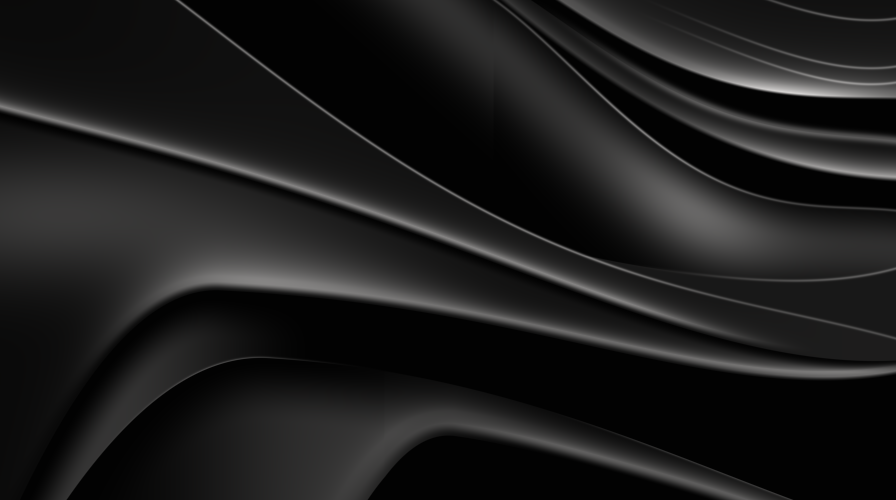
This background is drawn by a WebGL 1 fragment shader. Its source:

```glsl
precision highp float;
// Draws glossy black folds: overlapping curved sheets with soft metallic ridges.
uniform vec2 u_resolution;

// A fold edge: depth below the top at five even steps across x.
// span = (first x, step); bend = (x where a left-hand drop ends, its strength).
struct Fold { vec2 span; float start; vec4 knots; vec2 bend; };

const vec2 FLAT = vec2(1.0, 0.0);
const vec2 FULL = vec2(0.0, 0.25);
const vec2 CORNER = vec2(0.552, 0.112);
const Fold SASH   = Fold(FULL, 0.226, vec4(0.344, 0.491, 0.649, 0.721), FLAT);
const Fold SEAM   = Fold(vec2(0.198, 0.2005), 0.0, vec4(0.267, 0.472, 0.593, 0.677), FLAT);
const Fold SHEET  = Fold(FULL, 0.558, vec4(0.581, 0.633, 0.726, 0.749), vec2(0.247, 0.53));
const Fold DOME   = Fold(FULL, 0.714, vec4(0.712, 0.767, 0.907, 1.07), vec2(0.3, 0.507));
const Fold HOLLOW = Fold(vec2(0.43, 0.117), 0.865, vec4(0.884, 0.935, 0.995, 1.07), vec2(0.508, 3.73));
const Fold TUBE   = Fold(CORNER, 0.0, vec4(0.179, 0.337, 0.407, 0.421), FLAT);
const Fold HEM    = Fold(vec2(0.667, 0.0833), 0.516, vec4(0.542, 0.558, 0.560, 0.537), FLAT);
const Fold LOW_BAND = Fold(CORNER, -0.005, vec4(0.147, 0.263, 0.335, 0.365), FLAT);
const Fold MID_BAND = Fold(CORNER, -0.047, vec4(0.088, 0.202, 0.260, 0.281), FLAT);
const Fold TOP_BAND = Fold(CORNER, -0.081, vec4(0.051, 0.149, 0.193, 0.200), FLAT);
const Fold GROOVE   = Fold(CORNER, -0.116, vec4(-0.012, 0.072, 0.144, 0.165), FLAT);

const vec3 TINT = vec3(1.0, 0.99, 0.985);
const float BLACK = 0.006;
const float SATIN = 0.062;
const float HAIRLINE = 0.0028;

float sq(float x) { return x * x; }

float bell(float x, float center, float width) {
  return exp(-sq((x - center) / width));
}

// Quartic through the five knots, continued straight to the left.
float depth(Fold f, float x) {
  float s = (x - f.span.x) / f.span.y;
  float t = max(s, 0.0);
  vec4 d1 = f.knots - vec4(f.start, f.knots.xyz);
  vec3 d2 = d1.yzw - d1.xyz;
  vec2 d3 = d2.yz - d2.xy;
  float d4 = d3.y - d3.x;
  float curve = d2.x + (t - 2.0) / 3.0 * (d3.x + (t - 3.0) / 4.0 * d4);
  float y = f.start + t * (d1.x + (t - 1.0) / 2.0 * curve);
  float drop = f.bend.y * sq(max(f.bend.x - x, 0.0) / f.bend.x);
  return y + (s - t) * d1.x + drop;
}

// Approximate distance to an edge, positive above it, in canvas heights.
float above(Fold f, vec2 p) {
  float e = 0.002;
  float y = depth(f, p.x);
  float slope = (depth(f, p.x + e) - y) / e * u_resolution.y / u_resolution.x;
  return (y - p.y) / sqrt(1.0 + slope * slope);
}

float cover(float d) {
  float aa = 0.8 / u_resolution.y;
  return smoothstep(-aa, aa, d);
}

float rim(float d) { return bell(d, 0.0, HAIRLINE); }

// Light that rises quickly from an edge and fades away above it.
float ridge(float d, float rise, float fade) {
  float t = max(d, 0.0);
  return smoothstep(0.0, rise, t) * exp(-max(t - rise, 0.0) / fade);
}

// Left and central sheets.
float lowerFolds(vec2 p) {
  float x = p.x;
  float sash = above(SASH, p);
  float sheet = above(SHEET, p);
  float dome = above(DOME, p);
  float hollow = above(HOLLOW, p);

  float fading = 1.0 - smoothstep(0.68, 0.92, x);
  float v = mix(0.04, SATIN, smoothstep(0.0, 0.35, x)) + 0.05 * smoothstep(0.7, 0.95, x);
  v += fading * (0.40 * ridge(sash, 0.014, 0.012) + 0.07 * ridge(sash, 0.02, 0.05));

  float panel = 0.035 + 0.03 * smoothstep(0.2, 0.5, x);
  panel += 0.19 * bell(x, 0.06, 0.22) * bell(p.y, 0.43, 0.13);
  panel += smoothstep(0.06, 0.3, x) * 0.36 * ridge(sheet, 0.018, mix(0.05, 0.014, smoothstep(0.25, 0.6, x)));
  panel += 0.16 * bell(x, 0.29, 0.17) * ridge(sheet, 0.03, 0.08);
  panel += 0.22 * smoothstep(0.7, 1.0, x) * ridge(sheet, 0.008, 0.008);
  panel *= mix(0.12, 1.0, smoothstep(0.0, 0.025, -sash));
  v = mix(v, panel, cover(-sash));

  float strip = 0.2 * smoothstep(0.01, 0.10, -sheet) * (1.0 - smoothstep(0.12, 0.36, x));
  strip += 0.22 * rim(dome) * bell(x, 0.26, 0.09);
  v = mix(v, BLACK + strip, cover(-sheet));

  float body = 0.17 * bell(x, 0.36, 0.15) * smoothstep(0.0, 0.13, -dome);
  body += 0.36 * smoothstep(0.36, 0.66, x) * ridge(hollow, 0.025, 0.022);
  body += 0.14 * bell(x, 0.48, 0.12) * ridge(hollow, 0.05, 0.05);
  body += 0.16 * rim(dome) * smoothstep(0.6, 0.75, x);
  body *= 1.0 - cover(-hollow);
  return mix(v, BLACK + body, cover(-dome) * cover(-sheet));
}

// Stacked ribbons in the upper right corner.
float ribbons(vec2 p) {
  float x = p.x;
  float low = above(LOW_BAND, p);
  float mid = above(MID_BAND, p);
  float top = above(TOP_BAND, p);
  float v = BLACK + mix(0.2, 0.62, smoothstep(0.7, 0.94, x)) * ridge(low, 0.012, 0.026);
  v = mix(v, BLACK, cover(mid)) + 0.3 * bell(mid, 0.0, 0.009) * smoothstep(0.58, 0.8, x);
  float shine = 0.26 + 0.5 * bell(x, 0.88, 0.1);
  float satin = 0.05 + shine * ridge(top, 0.007, 0.022) + 0.1 * ridge(top, 0.02, 0.1);
  for (int i = 0; i < 3; i++) {
    float k = float(i);
    satin += 0.28 * rim(above(GROOVE, p + vec2(0.0, 0.032 * k * k))) * smoothstep(0.7, 0.95, x);
  }
  return mix(v, satin, cover(top));
}

void main() {
  vec2 p = gl_FragCoord.xy / u_resolution;
  p.y = 1.0 - p.y;
  float seam = above(SEAM, p);
  float tube = above(TUBE, p);
  float hem = above(HEM, p);

  // Rounded tube with its broad highlight.
  float t = -tube - 0.075;
  float glow = (0.18 + 0.22 * bell(p.x, 0.775, 0.085)) * bell(t, 0.0, t < 0.0 ? 0.06 : 0.085);
  float upper = mix(BLACK + glow, 0.095, cover(-hem));
  upper += 0.25 * rim(hem) * smoothstep(0.68, 0.95, p.x);

  float v = mix(lowerFolds(p), upper, cover(seam));
  v += rim(seam) * mix(0.4, 0.2, smoothstep(0.6, 0.85, p.x));
  v = mix(v, ribbons(p), cover(tube));
  v += rim(tube) * (0.2 + 0.25 * bell(p.x, 0.72, 0.1));
  gl_FragColor = vec4(TINT * clamp(v, 0.0, 1.0), 1.0);
}
```
